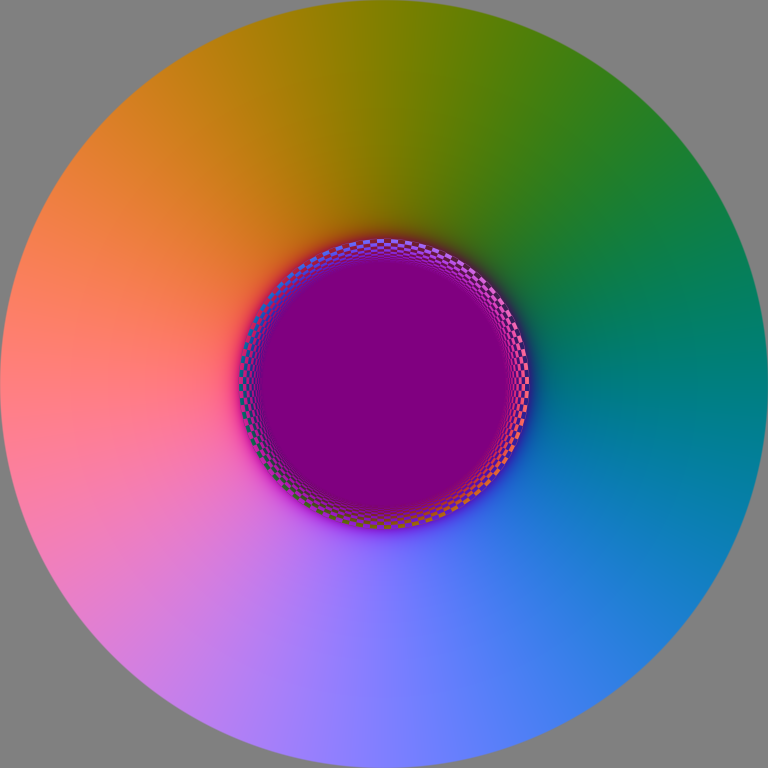
Write a Shadertoy shader that draws this background.

```glsl
const float PI = 3.14159265;
const float CORE = 0.157;   // radius of the plain inner disc
const float RING = 0.189;   // outer radius of the checkered ring
const float RIM = 0.5;      // radius of the whole wheel

// Colour of a direction tilted by an angle away from the view axis.
vec3 directionColor(vec2 radial, float tilt) {
    vec3 dir = vec3(-radial.x * sin(tilt), cos(tilt), -radial.y * sin(tilt));
    return 0.5 + 0.5 * dir;
}

// Square wave that fades as its cells shrink to the pixel size.
float squareWave(float x, float pixelWidth) {
    return clamp(sin(PI * x) / (PI * 0.5 * pixelWidth), -1.0, 1.0);
}

// Checks in polar cells, their rows crowding towards the core.
float polarChecks(vec2 p, float r, float pixel) {
    float gap = max(r - CORE + 0.001, 0.0005);
    float row = -5.7 * log(gap / (RING - CORE + 0.001));
    float column = atan(p.y, p.x) * 64.0 / PI;
    float rows = squareWave(row, 5.7 * pixel / gap);
    float columns = squareWave(column, 64.0 * pixel / (PI * max(r, 0.01)));
    return 0.5 + 0.5 * rows * columns;
}

void mainImage(out vec4 fragColor, in vec2 fragCoord) {
    float pixel = 1.0 / min(iResolution.x, iResolution.y);
    vec2 p = (fragCoord - 0.5 * iResolution.xy) * pixel;
    float r = length(p);
    vec2 radial = p / max(r, 0.0001);

    // Hue wheel, bending sharply next to the ring
    float outside = max(r - RING, 0.0);
    float bend = 0.75 * exp(-outside / 0.011) + 0.18 * exp(-outside / 0.07);
    vec3 wheel = directionColor(radial, 0.5 * PI + bend);

    // Ring of near and opposite hues, both closing on the core colour
    float depth = pow(clamp((r - CORE) / (RING - CORE), 0.0, 1.0), 0.7);
    vec3 nearHue = directionColor(radial, PI - 0.75 * depth);
    vec3 farHue = directionColor(radial, PI + 1.45 * depth);
    vec3 ring = mix(nearHue, farHue, polarChecks(p, r, pixel));

    // Layers with smooth edges
    vec3 color = mix(ring, wheel, smoothstep(-pixel, pixel, r - RING));
    color = mix(vec3(0.5, 0.0, 0.5), color, smoothstep(-pixel, pixel, r - CORE));
    color = mix(color, vec3(0.5), smoothstep(-pixel, pixel, r - RIM));
    fragColor = vec4(color, 1.0);
}
```
